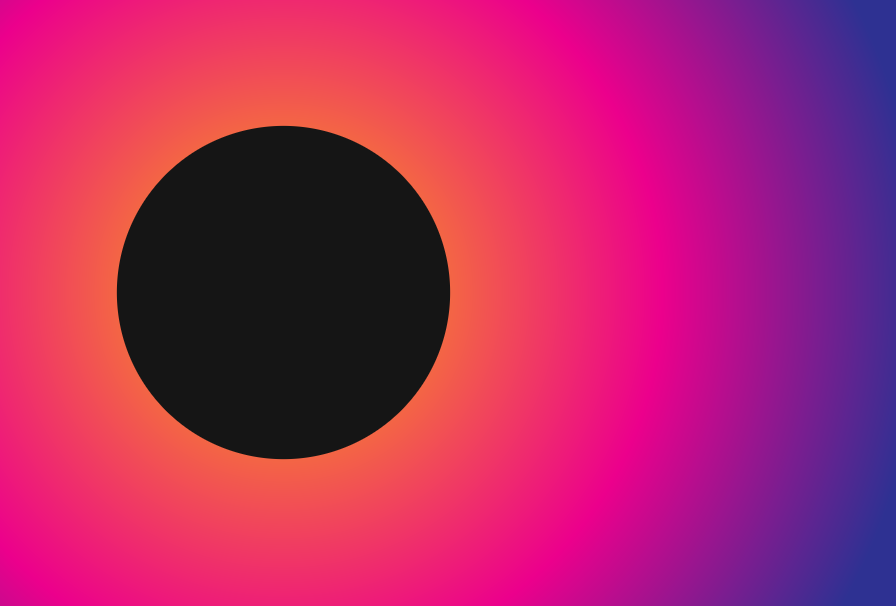
Write a Shadertoy shader that draws this background.

```glsl
// A dark disc in front of a radial glow, set left of the centre.
// The glow runs from orange at the rim through magenta to indigo,
// all from one distance measured in units of the canvas height.

vec3 glowColor(float radius) {
    vec3 orange  = vec3(0.954, 0.397, 0.269);
    vec3 magenta = vec3(0.925, 0.000, 0.549);
    vec3 indigo  = vec3(0.180, 0.192, 0.573);

    // Inner ramp, then outer ramp; each holds its end colour
    vec3 color = mix(orange, magenta, clamp((radius - 0.275) / 0.350, 0.0, 1.0));
    return mix(color, indigo, clamp((radius - 0.625) / 0.433, 0.0, 1.0));
}

void mainImage(out vec4 fragColor, in vec2 fragCoord) {
    // Distance from the shared centre of disc and glow
    vec2 center = vec2(0.3164, 0.5173) * iResolution.xy;
    float radius = length(fragCoord - center) / iResolution.y;

    // Disc with an edge one pixel wide
    float pixel = 1.0 / iResolution.y;
    float disc = clamp(0.5 - (radius - 0.275) / pixel, 0.0, 1.0);

    vec3 color = mix(glowColor(radius), vec3(0.082), disc);
    fragColor = vec4(color, 1.0);
}
```
